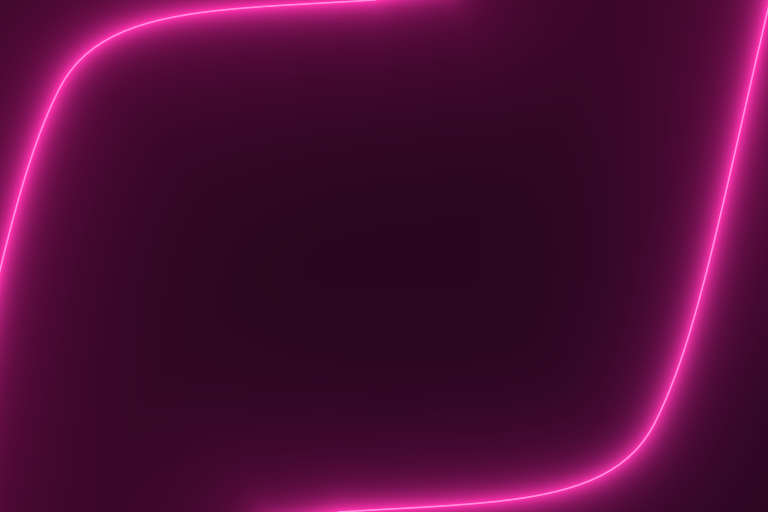
Give the GLSL for this background, as a WebGL 1 fragment shader.

```glsl
precision highp float;
// Two neon magenta curves glowing over a dark plum backdrop.
uniform vec2 u_resolution;

const vec3 PLUM = vec3(0.155, 0.025, 0.12);
const vec3 HAZE = vec3(0.215, 0.027, 0.147);
const vec3 TIGHT_GLOW = vec3(0.62, 0.16, 0.42);
const vec3 WIDE_GLOW = vec3(0.22, 0.02, 0.15);
const vec3 CORE = vec3(1.0, 0.62, 0.89);
const float STEPS = 24.0;

float segmentDistance(vec2 p, vec2 a, vec2 b) {
  vec2 ab = b - a;
  float t = clamp(dot(p - a, ab) / dot(ab, ab), 0.0, 1.0);
  return length(p - a - ab * t);
}

vec2 cubic(vec2 a, vec2 b, vec2 c, vec2 d, float t) {
  float s = 1.0 - t;
  return s * s * s * a + 3.0 * s * t * (s * b + t * c) + t * t * t * d;
}

float cubicDistance(vec2 p, vec2 a, vec2 b, vec2 c, vec2 d) {
  float nearest = 10.0;
  vec2 previous = a;
  for (float i = 1.0; i <= STEPS; i++) {
    vec2 next = cubic(a, b, c, d, i / STEPS);
    nearest = min(nearest, segmentDistance(p, previous, next));
    previous = next;
  }
  return nearest;
}

// Steep right side, rounded corner, then a shallow bottom side
float neonDistance(vec2 p) {
  vec2 top = vec2(1.508, 1.016);
  vec2 corner = vec2(1.279, 0.174);
  vec2 foot = vec2(0.664, 0.0);
  float side = cubicDistance(p, top, vec2(1.406, 0.586), vec2(1.363, 0.340), corner);
  float base = cubicDistance(p, corner, vec2(1.197, 0.012), vec2(0.977, 0.020), foot);
  float tail = segmentDistance(p, foot, vec2(0.527, -0.029));
  return min(min(side, base), tail);
}

vec3 backdrop(vec2 p) {
  float edge = smoothstep(0.1, 0.75, length((p - vec2(0.84, 0.42)) * vec2(0.8, 1.2)));
  float shade = smoothstep(0.15, 0.65, length(p - vec2(1.5, 0.0)));
  return mix(PLUM, HAZE, edge * shade);
}

void main() {
  vec2 p = gl_FragCoord.xy / u_resolution * vec2(1.5, 1.0);
  float pixel = 1.0 / u_resolution.y;

  // The second curve is the first turned by half a revolution
  float d = min(neonDistance(p), neonDistance(vec2(1.3945, 1.0) - p));

  vec3 color = backdrop(p);
  color += TIGHT_GLOW * exp(-d / 0.0254) + WIDE_GLOW * exp(-d / 0.117);

  // Thin bright filament
  float halfWidth = 0.0014;
  float filament = 1.0 - smoothstep(halfWidth - 0.5 * pixel, halfWidth + 0.7 * pixel, d);
  color = mix(color, CORE, 0.85 * filament);

  gl_FragColor = vec4(min(color, 1.0), 1.0);
}
```
